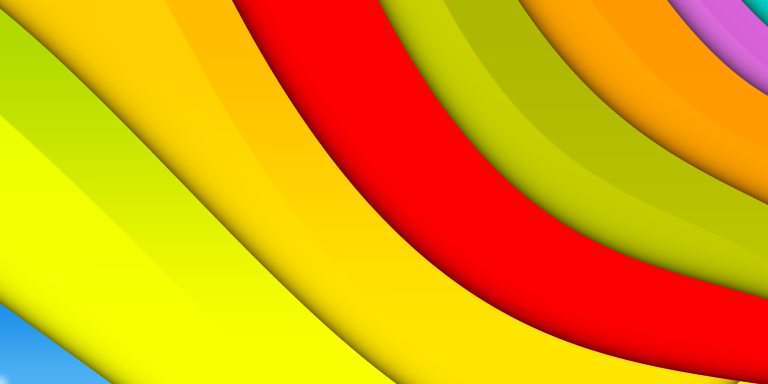
Give the GLSL for this background, as a Shadertoy shader.

```glsl
// Layered paper bands in rainbow colours, sweeping down in curves from upper left to lower right.
#define SHADOW_WIDTH 0.022
#define SHADOW_STRENGTH 0.55
#define FADE_DEPTH 0.95
#define STRIPE_SOFTNESS 0.004

// Signed distance to a cubic curve, positive above it; p.y is the depth below the top.
// curve = (x at the top edge, linear, quadratic, cubic coefficient)
float curveDistance(vec2 p, vec4 curve) {
    float t = p.x - curve.x;
    float depth = t * (curve.y + t * (curve.z + t * curve.w));
    float slope = curve.y + t * (2.0 * curve.z + 3.0 * t * curve.w);
    return (depth - p.y) / sqrt(1.0 + slope * slope);
}

// Paints everything above the edge: two tones split by a stripe, fading to the low colour.
void paintBand(inout vec3 color, vec2 p, vec4 edge, vec4 stripe,
               vec3 outerTone, vec3 innerTone, vec3 lowTone) {
    float pixel = 1.0 / iResolution.y;
    float d = curveDistance(p, edge);
    float soft = max(STRIPE_SOFTNESS, pixel);
    float inner = smoothstep(-soft, soft, curveDistance(p, stripe));
    vec3 band = mix(outerTone, innerTone, inner);
    band = mix(band, lowTone, smoothstep(0.0, FADE_DEPTH, p.y));

    // Shadow cast by the neighbouring outer band
    float reach = max(d, 0.0) / SHADOW_WIDTH;
    band *= 1.0 - SHADOW_STRENGTH * exp(-reach);
    color = mix(color, band, smoothstep(-0.7 * pixel, 0.7 * pixel, d));
}

void mainImage(out vec4 fragColor, in vec2 fragCoord) {
    vec2 p = fragCoord / iResolution.y;
    p.x *= 2.0 * iResolution.y / iResolution.x;
    p.y = 1.0 - p.y;

    // Blue corner with a pale glow at the very bottom
    vec3 color = mix(vec3(0.13, 0.57, 0.91), vec3(0.30, 0.69, 0.95),
                     smoothstep(0.79, 1.0, p.y));
    color = mix(color, vec3(0.65, 0.86, 0.98),
                smoothstep(0.035, 0.0, length(p - vec2(0.0, 1.0))));

    // Lime to yellow
    paintBand(color, p, vec4(-1.091, 0.723, 0.0, 0.0), vec4(-0.352, 0.80, 0.14, 0.0),
              vec3(0.90, 1.0, 0.0), vec3(0.69, 0.85, 0.0), vec3(0.98, 1.0, 0.0));
    // Amber
    paintBand(color, p, vec4(-0.028, 0.784, 0.494, -0.325), vec4(0.430, 1.95, -0.89, 0.0),
              vec3(1.0, 0.81, 0.0), vec3(1.0, 0.74, 0.0), vec3(1.0, 0.90, 0.0));
    // Red
    vec3 red = vec3(1.0, 0.0, 0.0);
    paintBand(color, p, vec4(0.604, 1.91, -1.30, 0.32), vec4(0.604, 1.91, -1.30, 0.32),
              red, red, red);
    // Olive
    paintBand(color, p, vec4(0.984, 1.945, -1.87, 0.70), vec4(1.154, 1.846, -2.213, 1.16),
              vec3(0.79, 0.82, 0.0), vec3(0.68, 0.72, 0.0), vec3(0.76, 0.79, 0.0));
    // Orange
    paintBand(color, p, vec4(1.349, 1.514, -1.639, 0.88), vec4(1.536, 1.30, -1.0, 0.0),
              vec3(1.0, 0.645, 0.0), vec3(1.0, 0.60, 0.0), vec3(1.0, 0.62, 0.0));
    // Orchid
    paintBand(color, p, vec4(1.737, 1.32, -1.41, 0.0), vec4(1.823, 1.20, -1.20, 0.0),
              vec3(0.88, 0.43, 0.88), vec3(0.85, 0.38, 0.85), vec3(0.86, 0.40, 0.86));
    // Turquoise
    vec3 turquoise = vec3(0.0, 0.88, 0.82);
    paintBand(color, p, vec4(1.930, 1.10, -1.40, 0.0), vec4(1.930, 1.10, -1.40, 0.0),
              turquoise, turquoise, turquoise);

    fragColor = vec4(color, 1.0);
}
```
